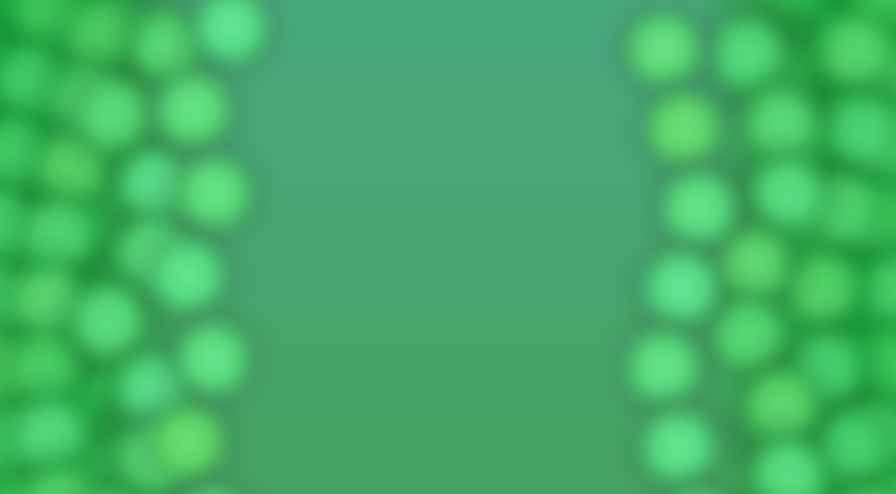
This background is drawn by a Shadertoy shader. Its source:

```glsl
// Two banks of soft, blurred green beads framing a plain green gradient.

// Lengths are in canvas heights; bank distances run inward from the side edges.
const vec3 BACK_TOP = vec3(0.285, 0.655, 0.495);
const vec3 BACK_BOTTOM = vec3(0.275, 0.635, 0.385);
const vec3 PILE_INNER = vec3(0.20, 0.62, 0.31);
const vec3 PILE_OUTER = vec3(0.10, 0.66, 0.24);
const vec3 SHADE_INNER = vec3(0.22, 0.49, 0.30);
const vec3 SHADE_OUTER = vec3(0.10, 0.53, 0.20);
const vec3 BEAD_MINT = vec3(0.38, 0.90, 0.58);
const vec3 BEAD_LIME = vec3(0.42, 0.87, 0.44);
const vec3 BEAD_DEEP = vec3(0.16, 0.76, 0.32);
const float BEAD_RADIUS = 0.104;
const float BEAD_CORE = 0.036;
const float SHADOW_RADIUS = 0.150;
const float SHADOW_STRENGTH = 0.36;
const float LEFT_LEAN = 0.055;
const int COLUMNS = 4;
const int ROWS = 8;

// Each bead column is a wave: distance from the edge, swing, frequency, phase.
const vec4 COLUMN_WAVE[8] = vec4[8](
    vec4(0.405, 0.025, 3.14, 0.0), vec4(0.280, 0.060, 2.094, 1.047),
    vec4(0.130, 0.040, 0.65, 0.0), vec4(0.020, 0.030, 0.80, 0.0),
    vec4(0.435, 0.036, 1.50, 0.2), vec4(0.260, 0.050, 1.57, 0.6),
    vec4(0.110, 0.045, 1.20, 2.3), vec4(0.010, 0.025, 1.90, 1.0));

// First bead below the top, and spacing down the column.
const vec2 COLUMN_STEP[8] = vec2[8](
    vec2(0.055, 0.168), vec2(0.095, 0.139),
    vec2(0.070, 0.135), vec2(0.020, 0.145),
    vec2(0.100, 0.161), vec2(0.110, 0.142),
    vec2(0.105, 0.160), vec2(0.000, 0.147));

float hash(vec2 p) {
    return fract(sin(dot(p, vec2(127.1, 311.7))) * 4375.85);
}

// Broad light and dark patches beneath the beads.
float mottle(vec2 p) {
    return 0.5 + 0.25 * sin(31.0 * p.x + 3.0 * sin(13.0 * p.y))
               + 0.25 * sin(37.0 * p.y + 2.0 * sin(17.0 * p.x));
}

vec2 beadCenter(int column, int row, bool isLeft) {
    vec4 wave = COLUMN_WAVE[column];
    vec2 rows = COLUMN_STEP[column];
    float r = float(row);
    vec2 center = vec2(wave.x + wave.y * cos(wave.z * r + wave.w),
                       rows.x + rows.y * r);
    if (isLeft) center.x += LEFT_LEAN * exp(-7.0 * center.y);
    return center;
}

void addBead(inout vec3 color, vec2 offset, float seed, float depth) {
    float d = length(offset);

    // Contact shadow, darker and greener within the bank.
    float shadow = 1.0 - smoothstep(0.045, SHADOW_RADIUS, d);
    vec3 shade = mix(SHADE_INNER, SHADE_OUTER, depth);
    color = mix(color, shade, SHADOW_STRENGTH * shadow);

    // Blurred body with a pale center.
    float body = 1.0 - smoothstep(BEAD_CORE, BEAD_RADIUS, d);
    float glow = exp(-d * d / 0.0035);
    vec3 light = mix(BEAD_MINT, BEAD_LIME, seed);
    light = mix(light, BEAD_DEEP, depth * (0.2 + 0.5 * fract(seed * 7.3)));
    vec3 tint = mix(light * vec3(0.72, 0.90, 0.78), light, glow);
    color = mix(color, tint, body * mix(0.97, 0.82, depth));
}

void mainImage(out vec4 fragColor, in vec2 fragCoord) {
    vec2 p = fragCoord / iResolution.y;
    float aspect = iResolution.x / iResolution.y;
    bool isLeft = p.x < 0.5 * aspect;
    vec2 bankPos = vec2(isLeft ? p.x : aspect - p.x, 1.0 - p.y);
    int firstColumn = isLeft ? 0 : COLUMNS;

    // Backdrop and the dense green bed of each bank.
    vec3 color = mix(BACK_BOTTOM, BACK_TOP, p.y);
    vec3 bed = mix(PILE_OUTER, PILE_INNER, smoothstep(0.05, 0.38, bankPos.x));
    bed *= 0.88 + 0.24 * mottle(p);
    color = mix(color, bed, 1.0 - smoothstep(0.24, 0.43, bankPos.x));

    // Outer columns first, so the innermost beads lie on top.
    for (int c = COLUMNS - 1; c >= 0; c--) {
        float depth = float(c) / float(COLUMNS - 1);
        int column = firstColumn + c;
        for (int row = 0; row < ROWS; row++) {
            vec2 center = beadCenter(column, row, isLeft);
            float seed = hash(vec2(float(column), float(row)));
            addBead(color, bankPos - center, seed, depth);
        }
    }
    fragColor = vec4(color, 1.0);
}
```
